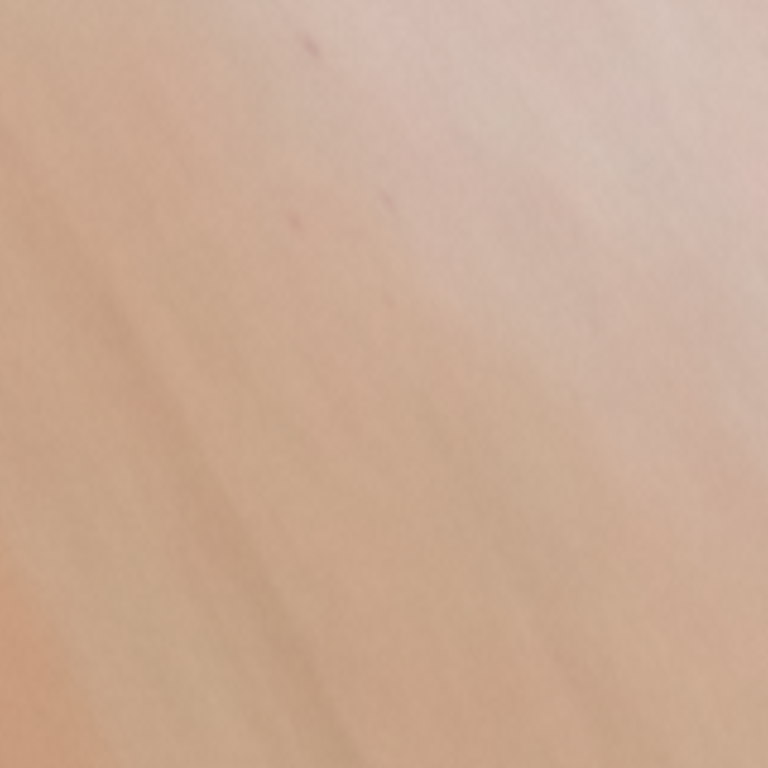
Write a WebGL 1 fragment shader that draws this texture.

```glsl
precision highp float;
// Soft tan surface with slanted folds, a pale sheen at the upper right and fine grain.

uniform vec2 u_resolution;

#define SLANT 0.58
#define BEND 0.12
#define FOLD_DEPTH 0.027
#define STREAK_DEPTH 0.028
#define FIBRE_DEPTH 0.016
#define BLOTCH_TINT 0.022
#define GRAIN_DEPTH 0.012
#define GRAIN_SCALE 160.0
#define FLECK_CELLS 9.0
#define FLECK_DEPTH 0.055

const vec3 TAN = vec3(0.780, 0.643, 0.537);
const vec3 SAND = vec3(0.800, 0.670, 0.580);
const vec3 ROSE = vec3(0.812, 0.704, 0.645);
const vec3 SHEEN = vec3(0.834, 0.752, 0.716);
const vec3 ORANGE = vec3(0.785, 0.610, 0.490);

float hash(vec2 p) {
  return fract(sin(dot(p, vec2(127.1, 311.7))) * 43758.5453);
}

float noise(vec2 p) {
  vec2 cell = floor(p);
  vec2 f = fract(p);
  f = f * f * (3.0 - 2.0 * f);
  float low = mix(hash(cell), hash(cell + vec2(1.0, 0.0)), f.x);
  float high = mix(hash(cell + vec2(0.0, 1.0)), hash(cell + 1.0), f.x);
  return mix(low, high, f.y);
}

// Layered noise centred on zero
float fbm(vec2 p) {
  float sum = 0.0;
  float weight = 0.5;
  for (int i = 0; i < 4; i++) {
    sum += weight * (noise(p) - 0.5);
    p = p * 2.03 + 17.3;
    weight *= 0.5;
  }
  return sum;
}

// Shade that builds up slowly from one side and ends at a crisper edge
float fold(float d, float width, float edge) {
  return smoothstep(-width, 0.0, d) * (1.0 - smoothstep(0.0, edge, d));
}

// Sparse small slanted marks, each kept inside its own cell
float flecks(vec2 uv) {
  vec2 p = uv * FLECK_CELLS;
  vec2 cell = floor(p);
  vec2 centre = 0.35 + 0.3 * vec2(hash(cell + 3.1), hash(cell + 8.7));
  vec2 d = fract(p) - centre;
  vec2 along = normalize(vec2(0.55, -0.83));
  vec2 q = vec2(dot(d, along) / 0.15, dot(d, vec2(-along.y, along.x)) / 0.07);
  float strength = smoothstep(0.5, 0.95, hash(cell + 21.4));
  return strength * exp(-dot(q, q));
}

void main() {
  vec2 uv = gl_FragCoord.xy / u_resolution;

  // Coordinates across and along the gently bent folds
  float across = uv.x + SLANT * uv.y - BEND * uv.y * (1.0 - uv.y);
  across += 0.012 * (noise(uv * 4.0) - 0.5);
  float along = uv.y - 0.5 * uv.x;

  // Base tones, from the tan lower left to the pale upper right
  float light = dot(uv, vec2(0.75, 0.80));
  light -= 0.9 * max(light - 1.22, 0.0);
  light += 0.26 * fbm(vec2(across * 5.0, along * 2.0) + 4.0);
  vec3 colour = mix(TAN, SAND, smoothstep(0.45, 0.90, light));
  colour = mix(colour, ROSE, smoothstep(0.83, 1.10, light));
  colour = mix(colour, SHEEN, smoothstep(1.04, 1.32, light));

  // Warm strip in the lower left corner
  float warm = 1.0 - smoothstep(0.11, 0.19, across);
  colour = mix(colour, ORANGE, 0.75 * warm);

  // Main fold and its fainter companions
  float shade = fold(across - 0.463, 0.10, 0.022) * (1.0 - 0.6 * uv.y);
  shade += 0.40 * fold(across - 0.375, 0.05, 0.020) * (1.0 - uv.y);
  shade += 0.50 * fold(0.795 - across, 0.16, 0.025) * (1.0 - smoothstep(0.2, 0.6, uv.y));
  shade += 0.35 * fold(1.245 - across, 0.13, 0.030);
  colour -= FOLD_DEPTH * shade * vec3(0.9, 1.0, 1.05);

  // Wide streaks and narrow fibres
  colour += STREAK_DEPTH * fbm(vec2(across * 12.0, along * 2.6));
  colour += FIBRE_DEPTH * fbm(vec2(across * 48.0, along * 12.0) + 31.0);

  // Pink and greenish drift of hue
  float tint = fbm(vec2(across * 7.0, along * 4.0) + 52.0);
  colour += BLOTCH_TINT * tint * vec3(0.9, -1.2, -0.6);

  // Small rosy marks in the upper middle
  float region = smoothstep(0.55, 0.68, uv.y) * smoothstep(0.2, 0.3, uv.x)
    * (1.0 - smoothstep(0.5, 0.62, uv.x));
  colour -= FLECK_DEPTH * region * flecks(uv) * vec3(0.7, 1.2, 0.9);

  // Fine soft grain
  float grain = noise(uv * vec2(GRAIN_SCALE, GRAIN_SCALE * 0.7)) - 0.5;
  grain += 0.6 * (noise(uv * GRAIN_SCALE * 0.45 + 9.0) - 0.5);
  colour += GRAIN_DEPTH * grain;

  gl_FragColor = vec4(clamp(colour, 0.0, 1.0), 1.0);
}
```
